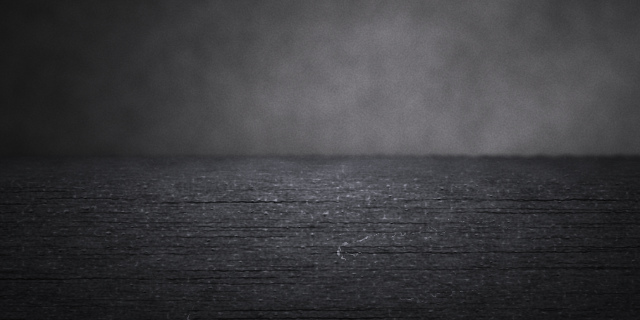
Reproduce this background procedurally as a Shadertoy shader.

```glsl
// A dim studio: a mottled grey wall above a rough, cracked dark floor.
// Soft elliptical pools of light set the tones; gradient noise adds haze,
// relief and grain, and distance functions draw cracks, veins and pebbles.

// Coordinates are in canvas heights: x runs 0..2, y runs 0..1 upward.
const float HORIZON = 0.513;
const vec2 WALL_LIGHT = vec2(1.23, 0.69);
const vec2 FLOOR_LIGHT = vec2(1.04, 0.44);
const vec3 WALL_TINT = vec3(1.0, 0.985, 1.02);
const vec3 FLOOR_TINT = vec3(0.97, 0.98, 1.06);
const vec2 SHAFT_NORMAL = vec2(0.59, -0.81);
const float WALL_AMBIENT = 0.075;
const float WALL_GLOW = 0.365;
const float FLOOR_AMBIENT = 0.062;
const float FLOOR_GLOW = 0.265;
const float GRAIN = 0.10;
const float RELIEF = 0.42;
const float CRACK_DEPTH = 0.6;
const int CRACKS = 30;
const float PEBBLE_CELL = 0.04;

vec2 hash2(vec2 p) {
    vec3 q = fract(p.xyx * vec3(0.1031, 0.1030, 0.0973));
    q += dot(q, q.yzx + 33.33);
    return fract((q.xx + q.yz) * q.zy);
}

float cornerSlope(vec2 cell, vec2 offset) {
    float angle = 6.2832 * hash2(cell).x;
    return dot(vec2(cos(angle), sin(angle)), offset);
}

float gradientNoise(vec2 p) {
    vec2 i = floor(p), f = fract(p);
    vec2 u = f * f * f * (f * (f * 6.0 - 15.0) + 10.0);
    vec2 e = vec2(1.0, 0.0);
    float low = mix(cornerSlope(i, f), cornerSlope(i + e, f - e), u.x);
    float high = mix(cornerSlope(i + e.yx, f - e.yx), cornerSlope(i + 1.0, f - 1.0), u.x);
    return mix(low, high, u.y);
}

float fbm(vec2 p) {
    float sum = 0.0, amplitude = 0.6;
    for (int i = 0; i < 4; i++) {
        sum += amplitude * gradientNoise(p);
        p = mat2(1.6, 1.2, -1.2, 1.6) * p + 7.3;
        amplitude *= 0.5;
    }
    return sum;
}

float pool(vec2 offset, vec2 radius) {
    vec2 d = offset / radius;
    return exp(-dot(d, d));
}

float segmentDistance(vec2 p, vec2 a, vec2 b) {
    vec2 ab = b - a;
    return length(p - a - ab * clamp(dot(p - a, ab) / dot(ab, ab), 0.0, 1.0));
}

float wallTone(vec2 p) {
    vec2 d = p - WALL_LIGHT;
    float glow = pool(d, vec2(d.x < 0.0 ? 0.80 : 0.86, 0.58));
    float haze = 0.18 * fbm(p * 4.5 + 4.0) + 0.15 * fbm(p * 14.0);
    float across = dot(p, SHAFT_NORMAL) + 0.03 * gradientNoise(p * 5.0);
    float shafts = 0.12 * smoothstep(-0.26, -0.02, across) - 0.06
                 - 0.12 * pool(vec2(across - 0.25, p.y - 0.95), vec2(0.15, 0.3))
                 + 0.10 * pool(vec2(across - 0.5, 0.0), vec2(0.1));
    float drips = 0.03 * gradientNoise(vec2(p.x * 15.0, p.y * 2.0));
    float tone = (WALL_AMBIENT + WALL_GLOW * glow) * (1.0 + haze + shafts + drips);
    return tone * (1.0 - 0.12 * exp(-(p.y - HORIZON) / 0.04));
}

// Hairline, broken, nearly level cracks spread down the floor.
float crackMask(vec2 p, float pixel) {
    float mask = 0.0;
    for (int i = 0; i < CRACKS; i++) {
        float k = float(i), t = (k + 0.5) / float(CRACKS);
        vec2 rnd = hash2(vec2(k, 17.0));
        float level = HORIZON - 0.03 - 0.48 * t + 0.02 * (rnd.x - 0.5);
        level += 0.024 * (rnd.y - 0.7) * (p.x - 1.0);
        level += 0.004 * gradientNoise(vec2(p.x * 6.0, k * 3.7))
               + 0.0035 * gradientNoise(vec2(p.x * 55.0, k * 5.1));
        float presence = smoothstep(-0.3, 0.4, gradientNoise(vec2(p.x * 2.0, k * 9.3))
                       + 0.5 * gradientNoise(vec2(p.x * 27.0, k * 4.3)));
        float width = 0.0008 * rnd.y;
        float line = 1.0 - smoothstep(width, width + pixel, abs(p.y - level));
        mask = max(mask, line * presence * (0.3 + 0.7 * rnd.y));
    }
    return mask;
}

// Bright ragged ridges that catch the light.
float veinMask(vec2 p, float pixel) {
    vec2 q = p + 0.02 * vec2(gradientNoise(p * 30.0), gradientNoise(p * 30.0 + 40.0))
               + 0.011 * gradientNoise(p * 85.0);
    float d = segmentDistance(q, vec2(1.055, 0.235), vec2(1.08, 0.16));
    d = min(d, segmentDistance(q, vec2(1.07, 0.235), vec2(1.15, 0.25)));
    d = min(d, segmentDistance(q, vec2(1.08, 0.20), vec2(1.13, 0.21)) + 0.001);
    d = min(d, segmentDistance(q, vec2(1.15, 0.26), vec2(1.40, 0.285)) + 0.002);
    d = min(d, segmentDistance(q, vec2(1.40, 0.31), vec2(1.60, 0.29)) + 0.002);
    d = min(d, segmentDistance(q, vec2(0.59, 0.0), vec2(0.61, 0.05)));
    d = min(d, segmentDistance(q, vec2(1.25, 0.06), vec2(1.49, 0.09)) + 0.002);
    float broken = smoothstep(-0.3, 0.3, gradientNoise(p * 48.0));
    return broken * (1.0 - smoothstep(0.0005, 0.002 + pixel, d));
}

// Signed light on scattered pebbles: lit above, shaded below.
float pebbleLight(vec2 p, float pixel) {
    vec2 cell = floor(p / PEBBLE_CELL);
    vec2 rnd = hash2(cell + 51.0), kind = hash2(cell + 93.0);
    vec2 d = p - (cell + 0.2 + 0.6 * rnd) * PEBBLE_CELL;
    d += 0.003 * gradientNoise(p * 110.0);
    float radius = mix(0.002, 0.0055, kind.y * kind.y);
    float body = 1.0 - smoothstep(radius - pixel, radius + pixel, length(d * vec2(0.8, 1.0)));
    float cluster = gradientNoise(p * 4.0 + 3.0);
    return step(0.6 - 0.5 * cluster, kind.x) * body * clamp(0.3 + 1.5 * d.y / radius, -0.8, 1.0);
}

// Fine grit and level scratches, with a few bright flecks.
float gritLight(vec2 p) {
    float fleck = gradientNoise(p * vec2(62.0, 115.0) + 5.0);
    return 0.3 * gradientNoise(p * vec2(24.0, 62.0))
         + 0.6 * fleck + 1.3 * smoothstep(0.28, 0.6, fleck)
         + 0.6 * gradientNoise(p * vec2(16.0, 155.0) + 71.0)
         + 0.7 * gradientNoise(p * vec2(120.0, 160.0) + 31.0) - 0.05;
}

float floorTone(vec2 p, float pixel) {
    float depth = HORIZON - p.y;
    float focus = smoothstep(0.015, 0.13, depth);
    float glow = pool(p - FLOOR_LIGHT, vec2(0.78, 0.40));
    float sheen = pool(p - vec2(1.02, 0.43), vec2(0.3, 0.1));
    float tone = FLOOR_AMBIENT + FLOOR_GLOW * glow + 0.045 * sheen;
    float patches = fbm(p * vec2(7.0, 19.0) + 20.0);
    tone *= 1.0 + RELIEF * gritLight(p) * (0.25 + 0.75 * focus) + 0.3 * patches;
    tone *= 1.0 - CRACK_DEPTH * focus * crackMask(p, pixel);
    float light = 0.05 + 0.9 * glow;
    tone += 0.3 * light * focus * pebbleLight(p, pixel);
    tone += 0.36 * (0.15 + light) * veinMask(p, pixel);
    return tone * (1.0 - 0.25 * exp(-max(depth, 0.0) / 0.018));
}

void mainImage(out vec4 fragColor, in vec2 fragCoord) {
    vec2 p = fragCoord / iResolution.xy * vec2(2.0, 1.0);
    float pixel = 1.0 / iResolution.y;
    // The far floor edge is uneven and out of focus.
    float edge = HORIZON + 0.008 * gradientNoise(vec2(p.x * 24.0, 2.0));
    float wall = smoothstep(edge - 0.012, edge + 0.012, p.y);
    vec3 color = mix(FLOOR_TINT * floorTone(p, pixel), WALL_TINT * wallTone(p), wall);
    vec2 turned = mat2(0.8, 0.6, -0.6, 0.8) * p;
    float grain = gradientNoise(turned * 175.0) + 0.3 * gradientNoise(turned * 90.0 + 13.0);
    color *= 1.0 + GRAIN * grain;
    fragColor = vec4(clamp(color, 0.0, 1.0), 1.0);
}
```
